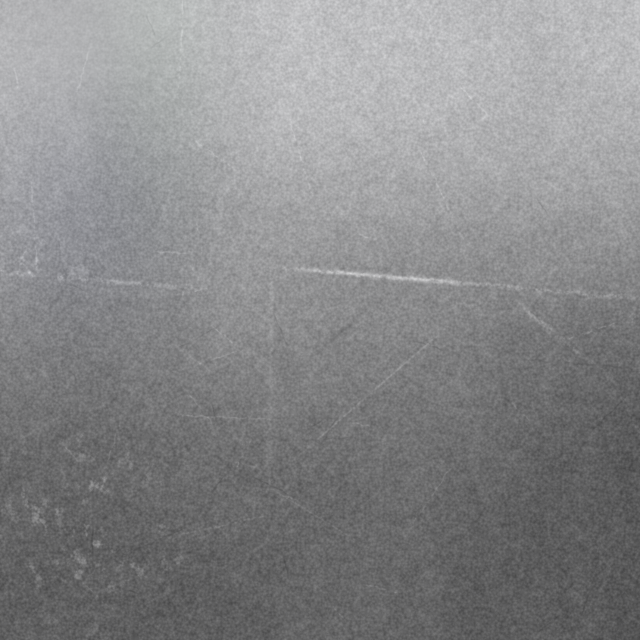
Reproduce this texture procedurally as a WebGL 1 fragment shader.

```glsl
precision highp float;
// Worn steel sheet: a soft light-to-dark sheen from top to bottom, clouded by
// layered sines, covered in cellular grain of several sizes, and marked with
// broken hairline scratches and pale flecks placed by hashes and distances.
uniform vec2 u_resolution;

const vec3 DARK_STEEL = vec3(0.372, 0.372, 0.374);
const vec3 PALE_STEEL = vec3(0.722, 0.724, 0.731);
const float SHEEN_CURVE = 1.15;     // above 1 keeps more of the sheet dark
const float CLOUD_AMOUNT = 0.032;
const float GRAIN_SCALE = 205.0;    // finest grains across the canvas
const float GRAIN_AMOUNT = 0.070;
const float GRAIN_FALLOFF = 0.60;   // strength of each coarser grain layer
const float HAIRLINE_WIDTH = 0.0015;
const float HAIRLINE_AMOUNT = 0.060;
const float GOUGE_WIDTH = 0.0036;
const float GOUGE_AMOUNT = 0.20;
const float FLECK_AMOUNT = 0.16;
const int HAIRLINES = 72;

vec2 hash2(vec2 p) {
  vec3 q = fract(vec3(p.xyx) * vec3(0.1031, 0.1030, 0.0973));
  q += dot(q, q.yzx + 33.33);
  return fract((q.xx + q.yz) * q.zy);
}

// Distance to the nearest jittered cell point.
float cellular(vec2 p) {
  vec2 cell = floor(p), f = fract(p);
  float nearest = 4.0;
  for (int y = -1; y <= 1; y++) {
    for (int x = -1; x <= 1; x++) {
      vec2 o = vec2(float(x), float(y));
      vec2 r = o + hash2(cell + o + 50.0) - f;
      nearest = min(nearest, dot(r, r));
    }
  }
  return sqrt(nearest);
}

// Difference of two rotated cell fields: symmetric, without a visible lattice.
float speckle(vec2 p) {
  vec2 turned = mat2(0.8, 0.6, -0.6, 0.8) * p * 0.83 + 171.3;
  return cellular(turned) - cellular(p);
}

// Grain layers from fine to coarse.
float grain(vec2 p) {
  float sum = 0.0, amp = 1.0, scale = GRAIN_SCALE;
  for (int i = 0; i < 4; i++) {
    sum += amp * speckle(p * scale + 13.0 * float(i));
    amp *= GRAIN_FALLOFF;
    scale *= 0.48;
  }
  return sum;
}

// Smooth large-scale variation, about -1 to 1.
float clouds(vec2 p) {
  float sum = 0.0, amp = 0.5;
  for (int i = 0; i < 5; i++) {
    p = mat2(0.80, 0.60, -0.60, 0.80) * p + vec2(1.7, 0.6);
    p += 0.45 * sin(p.yx * 1.3);
    sum += amp * sin(p.x) * cos(p.y);
    p *= 1.75;
    amp *= 0.66;
  }
  return sum;
}

float blob(vec2 p, vec2 center, vec2 radius) {
  vec2 d = (p - center) / radius;
  return exp(-dot(d, d));
}

// Soft line from a to b that tapers at both ends.
float scratch(vec2 p, vec2 a, vec2 b, float width) {
  vec2 along = b - a;
  float t = clamp(dot(p - a, along) / dot(along, along), 0.0, 1.0);
  float d = length(p - a - along * t) / max(width, 0.7 / u_resolution.y);
  float taper = smoothstep(0.0, 0.25, t) * (1.0 - smoothstep(0.75, 1.0, t));
  return exp(-d * d) * taper;
}

void main() {
  vec2 uv = gl_FragCoord.xy / u_resolution;
  float texture_grain = grain(uv);

  // Sheen, broad shading and tint
  float sheen = smoothstep(0.0, 1.0, pow(uv.y, SHEEN_CURVE));
  vec3 color = mix(DARK_STEEL, PALE_STEEL, sheen);
  float light = CLOUD_AMOUNT * clouds(uv * 7.0);
  light += 0.040 * blob(uv, vec2(0.60, 0.90), vec2(0.28, 0.16));
  light -= 0.055 * blob(uv, vec2(0.20, 0.72), vec2(0.15, 0.17));
  light -= 0.080 * blob(uv, vec2(1.02, 0.32), vec2(0.16, 0.30));
  light += 0.030 * blob(uv, vec2(0.42, 0.32), vec2(0.20, 0.25));
  color += vec3(-0.006, -0.003, 0.013) * blob(uv, vec2(0.12, 0.66), vec2(0.16, 0.18));
  color += vec3(-0.004, 0.007, -0.004) * blob(uv, vec2(0.25, 0.92), vec2(0.09, 0.25));

  // Grain, calmer in the polished upper left corner
  float calm = 1.0 - 0.5 * blob(uv, vec2(0.14, 0.96), vec2(0.20, 0.18));
  light += GRAIN_AMOUNT * calm * texture_grain;

  // Wear breaks every mark into ragged dashes; roughness frays its edges
  float gaps = cellular(uv * 23.0) + 0.5 * cellular(uv * 71.0) - 0.25 * texture_grain;
  float wear = 1.0 - smoothstep(0.4, 1.0, gaps);
  vec2 frayed = uv + 0.0022 * vec2(speckle(uv * 85.0), speckle(uv * 85.0 + 31.0));

  // Scattered hairlines, some pale and some dark
  float hairs = 0.0;
  for (int i = 0; i < HAIRLINES; i++) {
    vec2 start = hash2(vec2(float(i), 3.0));
    vec2 shape = hash2(vec2(float(i), 17.0));
    float angle = 6.2832 * shape.x;
    vec2 end = start + (0.04 + 0.17 * shape.y * shape.y) * vec2(cos(angle), sin(angle));
    float tone = fract(shape.y * 7.0) > 0.45 ? 1.0 : -0.9;
    hairs += tone * scratch(frayed, start, end, HAIRLINE_WIDTH);
  }
  light += HAIRLINE_AMOUNT * wear * hairs;

  // Long gouge across the middle, in fading stretches
  float gouge = 0.50 * scratch(frayed, vec2(0.36, 0.588), vec2(1.08, 0.528), GOUGE_WIDTH);
  gouge += 0.55 * scratch(frayed, vec2(0.45, 0.582), vec2(0.74, 0.556), GOUGE_WIDTH);
  gouge += 0.40 * scratch(frayed, vec2(-0.08, 0.582), vec2(0.36, 0.545), GOUGE_WIDTH);
  gouge += 0.45 * scratch(frayed, vec2(0.80, 0.535), vec2(0.92, 0.435), GOUGE_WIDTH);
  float stretch = smoothstep(0.46, 0.54, uv.x) * (1.0 - smoothstep(0.64, 0.70, uv.x));
  light += GOUGE_AMOUNT * gouge * mix(wear, 1.0, 0.15 + 0.5 * stretch);

  // Fine straight companions
  float fine = 0.8 * scratch(uv, vec2(0.44, 0.265), vec2(0.74, 0.525), HAIRLINE_WIDTH * 1.2);
  fine += 0.5 * scratch(uv, vec2(0.41, 0.245), vec2(0.59, 0.135), HAIRLINE_WIDTH);
  fine += 0.4 * scratch(frayed, vec2(0.42, 0.18), vec2(0.425, 0.64), GOUGE_WIDTH);
  fine -= 0.5 * scratch(frayed, vec2(0.42, 0.385), vec2(0.63, 0.565), GOUGE_WIDTH);
  light += 0.095 * fine * mix(wear, 1.0, 0.4);

  // Pale flecks in a few worn areas
  float worn = blob(uv, vec2(0.13, 0.17), vec2(0.16, 0.13));
  worn += 0.7 * blob(uv, vec2(0.05, 0.585), vec2(0.08, 0.04));
  worn += 0.9 * blob(uv, vec2(0.76, 0.55), vec2(0.06, 0.03));
  worn += 0.5 * blob(uv, vec2(0.95, 0.48), vec2(0.06, 0.06));
  float fleck = smoothstep(0.05, 0.75, speckle(frayed * vec2(62.0, 46.0)) + 0.2 * texture_grain);
  float cluster = 1.0 - smoothstep(0.2, 0.65, cellular(frayed * 15.0 + 4.0));
  light += FLECK_AMOUNT * worn * fleck * cluster;

  gl_FragColor = vec4(clamp(color + light, 0.0, 1.0), 1.0);
}
```
